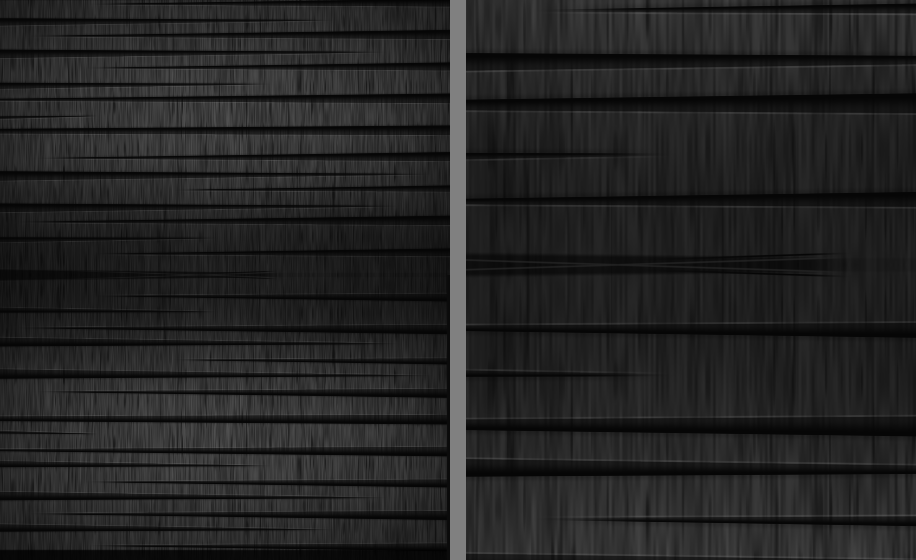
Left, the full canvas; right, a detail of the centre.
This texture is drawn by a Shadertoy shader. Its source:

```glsl
// Dark brushed planks split by long tapering cracks, mirrored about a horizontal seam.
const int CRACKS = 16;              // cracks in each mirrored half
const int SHIFT_ROW = 9;            // first crack after the wider plank
const float SEAM = 0.491;           // seam height, measured from the top
const float FIRST_ROW = 0.0078;
const float ROW_STEP = 0.0285;
const float WIDE_GAP = 0.0185;      // extra spacing at SHIFT_ROW
const float OPENING = 0.0165;       // crack width at its open side
const float LEAN = 0.0030;          // tilt of the cracks
const float LINE_HALF = 0.0005;     // half width of the lit edges
const float CROSS_END = 0.62;       // where the seam lines stop
const float RIGHT_TRIM = 0.993;     // dark margin of the lower half
const vec3 PLANK = vec3(0.222);
const vec3 LIT_EDGE = vec3(0.36);
const vec3 CRACK_DARK = vec3(0.022);

// Crack length as a share of the width; above 1 it spans the canvas
const float REACH[CRACKS] = float[](
    0.81, 0.75, 0.95, 0.87, 0.82, 0.61, 1.20, 0.22,
    1.86, 0.93, 0.97, 0.62, 0.90, 0.98, 0.49, 0.80);

float hash(vec2 p) {
    vec3 q = fract(vec3(p.xyx) * 0.1031);
    q += dot(q, q.yzx + 33.33);
    return fract((q.x + q.y) * q.z);
}

float noise(vec2 p) {
    vec2 cell = floor(p), f = fract(p);
    f = f * f * (3.0 - 2.0 * f);
    return mix(mix(hash(cell), hash(cell + vec2(1, 0)), f.x),
               mix(hash(cell + vec2(0, 1)), hash(cell + vec2(1, 1)), f.x), f.y);
}

// Vertical brushed grain, averaging about one
float grain(vec2 p) {
    float fine = noise(p * vec2(520.0, 38.0));
    float medium = noise(p * vec2(230.0, 22.0) + 31.0);
    float broad = noise(p * vec2(60.0, 8.0) + 77.0);
    float scratch = smoothstep(0.68, 0.95, noise(p * vec2(340.0, 26.0) + 11.0));
    return 0.63 + 0.50 * fine + 0.28 * medium + 0.10 * broad - 0.32 * scratch;
}

// Light pools in the middle of each half and fades to the rim and seam
float lighting(float x, float y) {
    float v = y / SEAM;
    float side = 2.0 * x - 1.0;
    return (1.0 - 0.32 * side * side)
         * mix(0.76, 1.0, smoothstep(0.0, 0.35, v))
         * mix(1.0, 0.50, smoothstep(0.48, 0.95, v));
}

float lineMask(float d, float px) {
    return 1.0 - smoothstep(LINE_HALF - 0.8 * px, LINE_HALF + 0.8 * px, abs(d));
}

// Shadowed wedge with a lit lower edge
vec3 addCrack(vec3 color, int i, float x, float y, float light, float fibre, float px) {
    bool opensRight = (i < SHIFT_ROW) == (i % 2 == 0);
    float reach = REACH[i];
    float taper = 1.0 - (opensRight ? 1.0 - x : x) / reach;
    float fade = smoothstep(0.0, 0.15, taper);
    taper = max(taper, 0.0);
    float row = FIRST_ROW + ROW_STEP * float(i) + (i >= SHIFT_ROW ? WIDE_GAP : 0.0);
    float center = row + (opensRight ? -LEAN : LEAN) * taper;
    float halfGap = 0.5 * OPENING * min(reach, 1.0) * taper + 0.0006;
    float upper = y - (center - halfGap);
    float lower = (center + halfGap) - y;

    // Faint contact shade above the wedge
    color *= 1.0 - 0.18 * fade * smoothstep(-0.004, 0.0, upper) * step(0.0, lower);
    float inside = smoothstep(-0.6 * px, 0.6 * px, upper)
                 * smoothstep(-0.6 * px, 0.6 * px, lower);
    float depth = clamp(upper / (2.0 * halfGap), 0.0, 1.0);
    vec3 floorColor = CRACK_DARK + PLANK * light * fibre * 0.42 * smoothstep(0.1, 0.9, depth);
    color = mix(color, floorColor, inside * fade);

    // Lit edge, worn unevenly along its length
    float wear = mix(0.35, 1.0, noise(vec2(x * 45.0, float(i) * 7.0)));
    float glint = lineMask(lower + LINE_HALF, px) * fade * wear;
    return mix(color, LIT_EDGE * (0.3 + 0.7 * light) * mix(0.7, 1.0, fibre), 0.75 * glint);
}

// Dark band on the seam with two thin crossing lines
vec3 addSeam(vec3 color, float x, float offset, float px) {
    float along = x / CROSS_END;
    float fade = 1.0 - smoothstep(0.94, 1.0, along);
    float band = mix(0.012, 0.005, min(along, 1.0));
    float shade = 1.0 - smoothstep(band * 0.6, band, abs(offset));
    color *= 1.0 - shade * mix(0.1, 0.55, fade);
    float slope = mix(0.0115, -0.0045, along);
    float strands = max(lineMask(offset - slope, px), lineMask(offset + slope, px));
    float strength = fade * mix(0.08, 0.55, smoothstep(0.15, 0.6, along));
    color = mix(color, vec3(0.19), strands * strength);
    float tip = lineMask(abs(offset) - abs(slope) - 0.0025, px);
    return mix(color, CRACK_DARK, tip * fade * smoothstep(0.72, 0.9, along));
}

void mainImage(out vec4 fragColor, in vec2 fragCoord) {
    vec2 uv = fragCoord / iResolution.xy;
    float px = 1.0 / iResolution.y;
    float offset = (1.0 - uv.y) - SEAM;
    float y = SEAM - abs(offset);

    // Planks
    float light = lighting(uv.x, y);
    float fibre = grain(vec2(uv.x, y + 1.0));
    vec3 color = PLANK * light * fibre;

    // Cracks and seam
    for (int i = 0; i < CRACKS; i++)
        color = addCrack(color, i, uv.x, y, light, fibre, px);
    color = addSeam(color, uv.x, offset, px);

    // Dark bottom strip and right margin
    color *= mix(0.2, 1.0, smoothstep(-px, px, y));
    float margin = smoothstep(RIGHT_TRIM - px, RIGHT_TRIM + px, uv.x) * step(0.0, offset);
    color = mix(color, vec3(0.045), margin);
    fragColor = vec4(color, 1.0);
}
```
